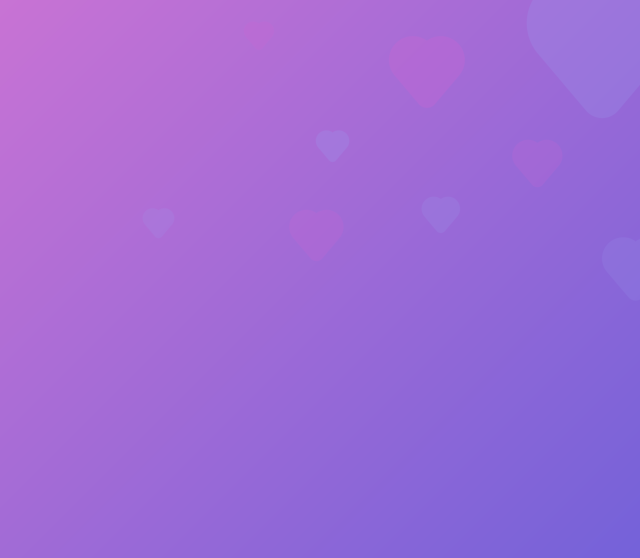
Write a Shadertoy shader that draws this background.

```glsl
// Soft translucent hearts over a diagonal orchid-to-indigo gradient.
#define ORCHID vec3(0.785, 0.450, 0.832)
#define INDIGO vec3(0.455, 0.383, 0.850)
#define PINK_TINT vec3(0.800, 0.390, 0.820)
#define LILAC_TINT vec3(0.600, 0.620, 0.940)
#define LOBE_CENTER vec2(0.37, 0.315)
#define LOBE_RADIUS 0.63
#define TIP_CENTER vec2(0.0, -0.665)
#define TIP_RADIUS 0.28
#define HEART_COUNT 9

// Each heart: center x, center y, half width (canvas heights), opacity.
// Positive opacity is pink, negative is lilac.
const vec4 HEARTS[HEART_COUNT] = vec4[HEART_COUNT](
    vec4(0.464, 0.936, 0.027, 0.22),
    vec4(0.765, 0.871, 0.068, 0.30),
    vec4(1.079, 0.916, 0.135, -0.22),
    vec4(0.596, 0.738, 0.030, -0.22),
    vec4(0.963, 0.707, 0.045, 0.20),
    vec4(0.284, 0.600, 0.0285, -0.15),
    vec4(0.567, 0.578, 0.0487, 0.22),
    vec4(0.790, 0.615, 0.0345, -0.18),
    vec4(1.139, 0.518, 0.060, -0.16)
);

// Signed distance to the hull of two circles of different radii.
float taperedCapsule(vec2 p, vec2 a, vec2 b, float ra, float rb) {
    p -= a;
    vec2 axis = b - a;
    float h = dot(axis, axis);
    vec2 q = vec2(abs(dot(p, vec2(axis.y, -axis.x))), dot(p, axis)) / h;
    float dr = ra - rb;
    vec2 c = vec2(sqrt(h - dr * dr), dr);
    float k = c.x * q.y - c.y * q.x;
    if (k < 0.0) return sqrt(h * dot(q, q)) - ra;
    if (k > c.x) return sqrt(h * (dot(q, q) + 1.0 - 2.0 * q.y)) - rb;
    return dot(c, q) - ra;
}

// Heart of half width one: mirrored capsules that meet at a rounded tip.
float heart(vec2 p) {
    p.x = abs(p.x);
    return taperedCapsule(p, LOBE_CENTER, TIP_CENTER, LOBE_RADIUS, TIP_RADIUS);
}

void mainImage(out vec4 fragColor, in vec2 fragCoord) {
    vec2 p = fragCoord / iResolution.y;
    float aspect = iResolution.x / iResolution.y;
    float pixel = 1.0 / iResolution.y;

    // Diagonal gradient from the upper left to the lower right
    float slide = (p.x + 1.0 - p.y) / (aspect + 1.0);
    vec3 color = mix(ORCHID, INDIGO, slide);

    // Translucent hearts with smooth edges
    for (int i = 0; i < HEART_COUNT; i++) {
        vec4 item = HEARTS[i];
        float dist = heart((p - item.xy) / item.z) * item.z;
        float cover = 1.0 - smoothstep(-0.75 * pixel, 0.75 * pixel, dist);
        vec3 tint = item.w > 0.0 ? PINK_TINT : LILAC_TINT;
        color = mix(color, tint, cover * abs(item.w));
    }

    fragColor = vec4(color, 1.0);
}
```
